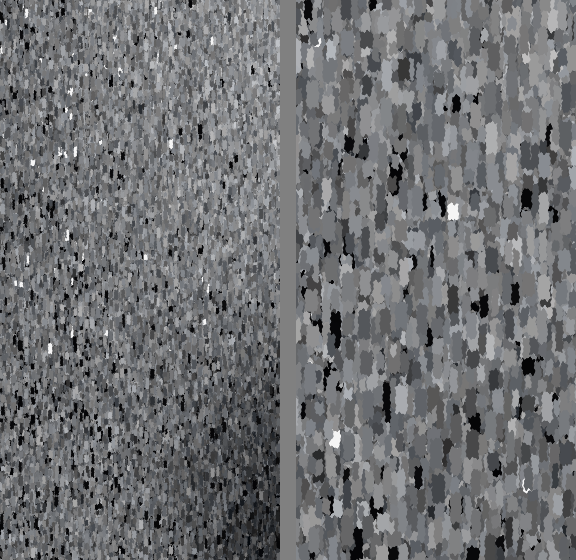
Left: the whole. Right: its middle third, enlarged.
Reproduce this texture procedurally as a Shadertoy shader.

```glsl
// Overlapping upright grey flakes with scattered black and white chips under a soft shade.
#define LAYERS 15
#define CELL vec2(0.024, 0.054)
#define HALF_MIN vec2(0.0045, 0.009)
#define HALF_MAX vec2(0.0088, 0.021)
#define RAGGED vec2(0.0011, 0.0022)
#define TONE_SPREAD 0.25
#define BLACK_SHARE 0.10
#define WHITE_SHARE 0.006

vec3 hash3(vec3 p) {
    p = fract(p * vec3(0.1031, 0.1030, 0.0973));
    p += dot(p, p.yxz + 33.33);
    return fract((p.xxy + p.yxx) * p.zyx);
}

// Broad light: bright upper right, deep shadow lower right.
float baseTone(vec2 uv) {
    float shadow = smoothstep(0.4, 1.05, uv.x) * (1.0 - smoothstep(0.05, 0.6, uv.y));
    return 0.455 + 0.13 * uv.x * uv.y - 0.27 * shadow;
}

// Slow layered sines that gather the black chips into loose groups.
float clustering(vec2 p) {
    float waves = sin(p.x * 13.0 + 3.0 * sin(p.y * 5.0)) + sin(p.y * 17.0 - p.x * 9.0)
                + sin(p.x * 31.0 + p.y * 23.0);
    return clamp(0.9 + 0.35 * waves, 0.15, 2.0);
}

vec3 flakeColor(vec2 center, vec3 pick, vec3 tint) {
    vec2 uv = center / vec2(1.0, iResolution.y / iResolution.x);
    float tone = baseTone(uv) + TONE_SPREAD * (pick.x + pick.y - 1.0);
    tone *= tint.y < 0.09 ? 0.6 : 1.0;
    vec3 color = vec3(tone) + vec3(-0.006, 0.0, 0.010) + (tint.x - 0.5) * vec3(-0.02, 0.0, 0.025);

    // Chips thin out toward the bright upper right.
    float blackChance = BLACK_SHARE * clustering(center)
                      * (1.0 - 0.9 * smoothstep(0.15, 1.0, uv.x * 0.6 + uv.y * 0.6));
    float whiteChance = WHITE_SHARE * (1.0 - smoothstep(0.5, 0.9, uv.x))
                      * smoothstep(0.2, 0.9, uv.y) * 2.0;
    if (pick.z < blackChance) color = vec3(0.012, 0.012, 0.018) + 0.03 * tint.z;
    if (pick.z > 1.0 - whiteChance) color = vec3(0.96);
    return max(color, 0.0);
}

void mainImage(out vec4 fragColor, in vec2 fragCoord) {
    vec2 p = fragCoord / iResolution.x;
    vec2 uv = fragCoord / iResolution.xy;
    float soft = 0.6 / iResolution.x;
    vec3 color = vec3(baseTone(uv) * 0.85);

    // Paint staggered grids of one flake per cell, from back to front.
    for (int i = 0; i < LAYERS; i++) {
        float layer = float(i) + 1.0;
        float scale = 1.0 - 0.4 * fract(layer * 0.618);
        vec2 cell = CELL * scale;
        vec2 shift = hash3(vec3(layer, 7.0, 3.0)).xy + 2.0;
        vec2 grid = p / cell + shift;
        float stagger = hash3(vec3(floor(grid.x), layer, 19.0)).x;
        grid.y += stagger;
        vec2 id = floor(grid);

        vec3 shape = hash3(vec3(id, layer * 3.0));
        vec3 pick = hash3(vec3(id + 71.0, layer * 5.0));
        vec3 tint = hash3(vec3(id + 137.0, layer * 7.0));

        // Jitter stays inside the cell so no flake is clipped.
        vec2 halfSize = mix(HALF_MIN, HALF_MAX, shape.xy) * scale;
        vec2 room = max(0.5 * cell - halfSize - RAGGED, 0.0);
        vec2 jitter = (vec2(shape.z, tint.z) * 2.0 - 1.0) * room;
        vec2 local = (fract(grid) - 0.5) * cell - jitter;
        vec2 center = p - local;

        // Uneven sides and torn ends.
        vec2 phase = pick.xy * 40.0;
        vec2 wave = sin(local.yx * vec2(420.0, 650.0) + phase)
                  + 0.6 * sin(local.yx * vec2(1050.0, 1300.0) + phase.yx);
        vec2 edge = abs(local + RAGGED * wave * 0.6) - halfSize;
        float distanceOut = max(max(edge.x, edge.y), (edge.x + edge.y) * 0.7 + 0.0012);
        float cover = 1.0 - smoothstep(-soft, soft, distanceOut);
        color = mix(color, flakeColor(center, pick, tint), cover);
    }
    fragColor = vec4(color, 1.0);
}
```
